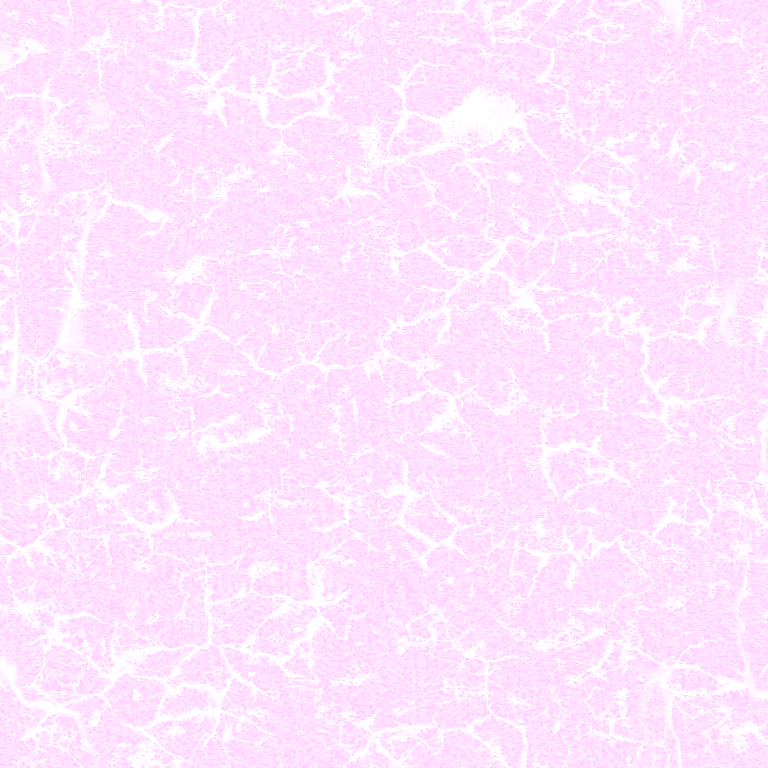
Give the GLSL for this texture, as a three.js fragment shader.

```glsl
// Pale pink tissue: fine wavy grain split by a broken network of white gaps.
varying vec2 vUv;

const vec3 DARK_PINK = vec3(1.0, 0.80, 1.0);
const vec3 WHITE = vec3(1.0, 1.0, 1.0);
const vec2 CELLS = vec2(14.0, 19.0);        // large cells across and up
const vec2 SMALL_CELLS = vec2(27.0, 36.0);  // fine side network
const float VEIN_WIDTH = 0.20;              // in cell units
const float SMALL_VEIN_WIDTH = 0.15;
const float GRAIN_SCALE = 440.0;
const float GRAIN_CONTRAST = 1.08;
const float TISSUE_LEVEL = 0.39;            // 0 dark pink, 1 white

float hash(vec2 p) {
  return fract(sin(dot(p, vec2(127.1, 311.7))) * 43758.5453);
}

vec2 hash2(vec2 p) {
  return vec2(hash(p), hash(p + 57.3));
}

float noise(vec2 p) {
  vec2 i = floor(p);
  vec2 f = fract(p);
  f = f * f * (3.0 - 2.0 * f);
  float low = mix(hash(i), hash(i + vec2(1.0, 0.0)), f.x);
  float high = mix(hash(i + vec2(0.0, 1.0)), hash(i + 1.0), f.x);
  return mix(low, high, f.y);
}

// Two independent noises, centred on zero
vec2 drift(vec2 p) {
  return vec2(noise(p), noise(p + 31.7)) - 0.5;
}

// Borders of irregular cells, from the two nearest cell centres
float vein(vec2 p, float width) {
  vec2 cell = floor(p);
  float nearest = 8.0;
  float second = 8.0;
  for (int y = -1; y <= 1; y++) {
    for (int x = -1; x <= 1; x++) {
      vec2 id = cell + vec2(float(x), float(y));
      float d = distance(p, id + hash2(id));
      second = min(second, max(nearest, d));
      nearest = min(nearest, d);
    }
  }
  return 1.0 - smoothstep(width * 0.1, width, second - nearest);
}

// Thin streaks, bent by a weak local drift
float grain(vec2 uv) {
  vec2 p = uv * GRAIN_SCALE + 5.0 * drift(uv * 42.0);
  float streaks = noise(p * vec2(0.6, 1.1));
  float specks = noise(p * 1.07 + 91.0);
  return 0.5 * (streaks + specks) - 0.5;
}

// White openings: veins, soft blotches, specks and upright tears at the sides
float gaps(vec2 uv, float rough) {
  vec2 p = uv + 0.022 * drift(uv * 12.0) + 0.014 * drift(uv * 38.0)
         + 0.006 * drift(uv * 110.0);

  float opening = smoothstep(0.40, 0.88, noise(uv * 21.0 + 4.0));
  float width = VEIN_WIDTH * opening * (1.0 + rough) + 0.004;
  float gap = vein(p * CELLS, width);

  float smallOpening = smoothstep(0.45, 0.9, noise(uv * 30.0 + 13.0));
  float smallWidth = SMALL_VEIN_WIDTH * smallOpening * (1.0 + rough) + 0.004;
  gap = max(gap, 0.85 * vein(p * SMALL_CELLS + 40.0, smallWidth));

  float blotch = noise(p * vec2(27.0, 42.0) + 7.0) + 0.2 * rough;
  gap = max(gap, smoothstep(0.80, 1.0, blotch));
  float speck = noise(p * 72.0 + 3.0) + 0.2 * rough;
  gap = max(gap, 0.9 * smoothstep(0.80, 0.96, speck));

  float side = smoothstep(0.28, 0.42, abs(uv.x - 0.5));
  float ridge = abs(noise(p * vec2(22.0, 5.0) + 21.0) - 0.5);
  float tear = 1.0 - smoothstep(0.01, 0.07, ridge);
  float tearPatch = smoothstep(0.5, 0.8, noise(uv * vec2(16.0, 9.0) + 17.0));
  return max(gap, side * tear * tearPatch);
}

void main() {
  float fineGrain = grain(vUv);
  float level = TISSUE_LEVEL + GRAIN_CONTRAST * fineGrain;
  level += 0.06 * (noise(vUv * 28.0) - 0.5);
  level = mix(max(level, 0.03), 1.0, gaps(vUv, 1.6 * fineGrain));
  gl_FragColor = vec4(mix(DARK_PINK, WHITE, clamp(level, 0.0, 1.0)), 1.0);
}
```
